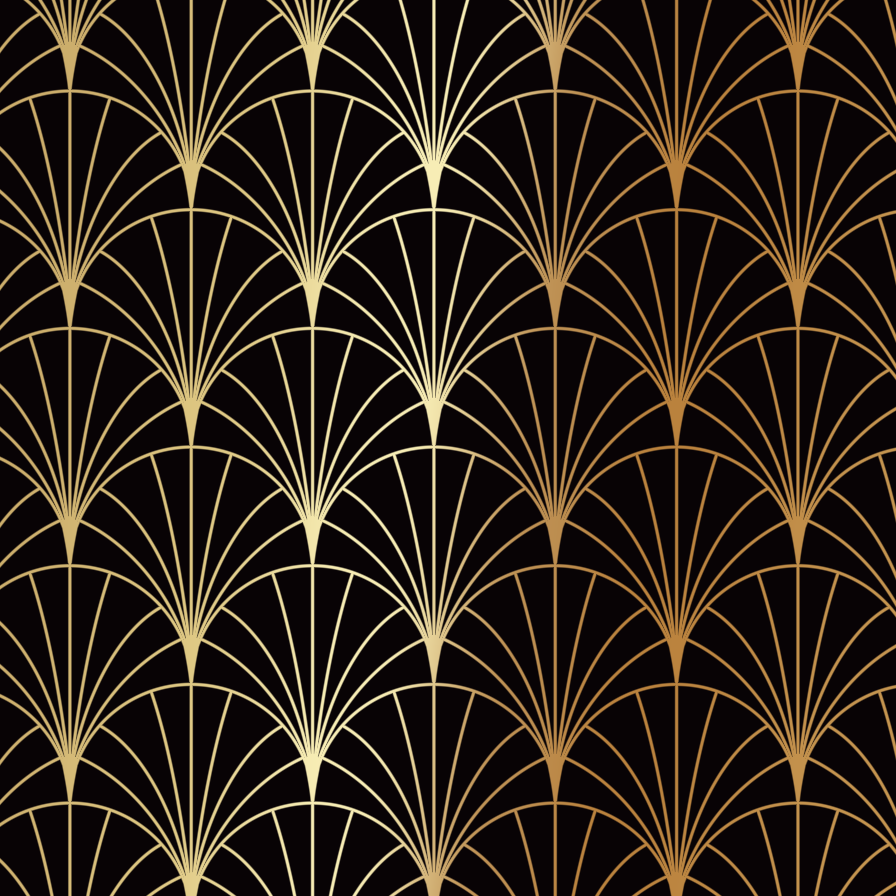
Reproduce this pattern procedurally as a three.js fragment shader.

```glsl
// Art deco fans in gold line on black, in staggered rows of overlapping arches.
// Two offset lattices each draw one fan per cell: an arch, a stem, curved ribs
// and a solid tip. A slanted metallic gradient colours all the lines.

varying vec2 vUv;

const float PITCH = 0.978;       // fan height, in fan widths
const float RADIUS = 0.505;      // radius of the arch
const float HALF_LINE = 0.0065;  // half the line width

// Distance to a rib that leaves the tip steeply and bends outward.
float ribDistance(vec2 p, float slope, float bend, float reach) {
  float rise = max(p.y - 0.096, 0.0);
  float t = min(rise / reach, 0.99);
  float root = sqrt(1.0 - t * t);
  float x = slope * rise + bend * (1.0 - root);
  float steepness = slope + bend * t / (reach * root);
  return abs(p.x - x) / sqrt(1.0 + steepness * steepness);
}

// Signed distance to the gold of one fan, with its tip at the cell's base.
float fanDistance(vec2 p) {
  vec2 cell = vec2(abs(fract(p.x + 0.5) - 0.5), mod(p.y - 0.01, PITCH) + 0.01);
  vec2 fromCentre = cell - vec2(0.0, PITCH - RADIUS);
  float arch = length(fromCentre) - RADIUS;

  // Stem
  float line = cell.x;

  // Arch, upper half only
  if (fromCentre.y > 0.03) line = min(line, abs(arch));

  // Ribs, ending at the arch
  if (fromCentre.y < 0.0 || arch < 0.0) {
    line = min(line, ribDistance(cell, 0.10, 0.221, 1.106));
    line = min(line, ribDistance(cell, 0.14, 0.394, 0.745));
    line = min(line, ribDistance(cell, 0.25, 0.505, 0.625));
  }

  // Solid tip, widening upward
  float tipWidth = 0.007 + 0.030 * pow(cell.y / 0.18, 1.3);
  float tip = max(cell.x - tipWidth, cell.y + 0.8 * cell.x - 0.21);

  return min(line - HALF_LINE, tip);
}

// Gold sheen: warm at the left, pale in the middle, bronze at the right.
vec3 goldSheen(vec2 uv) {
  float g = uv.x - 0.13 * (uv.y - 0.5);
  vec3 gold = mix(vec3(0.80, 0.68, 0.42), vec3(0.87, 0.78, 0.51), smoothstep(0.0, 0.25, g));
  gold = mix(gold, vec3(0.97, 0.93, 0.71), smoothstep(0.22, 0.42, g));
  gold = mix(gold, vec3(0.74, 0.56, 0.32), smoothstep(0.45, 0.61, g));
  gold = mix(gold, vec3(0.73, 0.51, 0.24), smoothstep(0.61, 0.73, g));
  return mix(gold, vec3(0.77, 0.58, 0.31), smoothstep(0.75, 1.0, g));
}

void main() {
  // Position in fan widths, from the tip of one fan
  vec2 p = vUv * 3.692 - vec2(0.288, 0.383);
  float d = min(fanDistance(p), fanDistance(p + vec2(0.5, 0.5 * PITCH)));

  float ink = 1.0 - smoothstep(-0.004, 0.004, d);
  gl_FragColor = vec4(mix(vec3(0.03, 0.01, 0.02), goldSheen(vUv), ink), 1.0);
}
```
